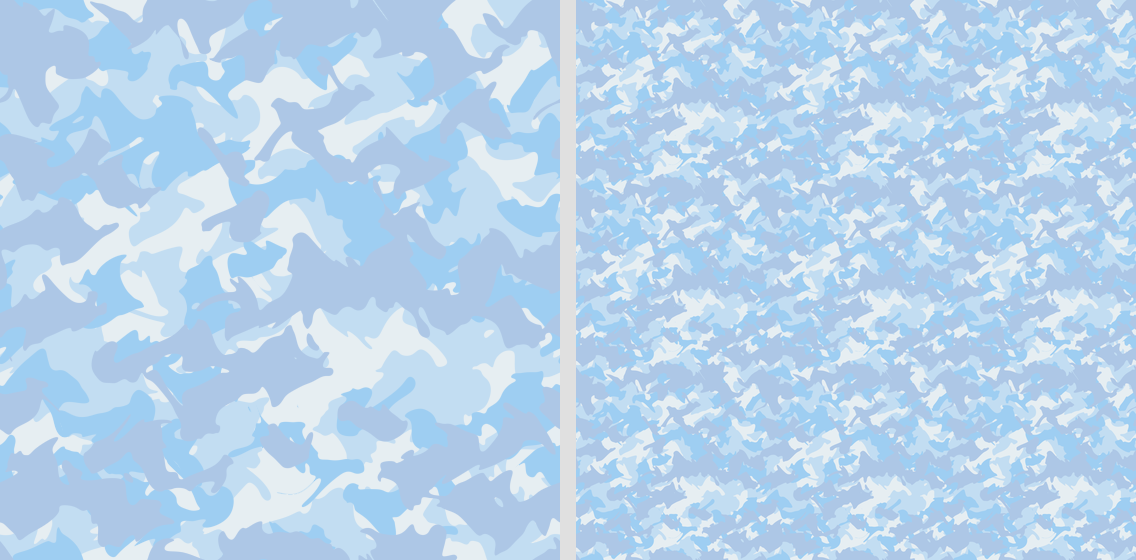
Left: one tile. Right: repeated 3 by 3.
This pattern is drawn by a three.js fragment shader. Its source:

```glsl
// Seamless pale blue camouflage: three layers of wavy, rounded blobs over an off-white ground.
varying vec2 vUv;

const float TAU = 6.2831853;
const vec2 CELLS = vec2(10.0, 16.0);   // blob cells across and up
const float EDGE = 0.0013;             // half width of a smoothed edge

const vec3 OFF_WHITE = vec3(0.902, 0.933, 0.949);
const vec3 LIGHT_BLUE = vec3(0.760, 0.867, 0.950);
const vec3 SKY_BLUE = vec3(0.620, 0.808, 0.950);
const vec3 PERIWINKLE = vec3(0.678, 0.780, 0.902);

// Three random values for a cell of one layer
vec3 hash3(vec2 cell, float seed) {
  vec3 h = fract(vec3(cell.xyx + seed * 7.31) * vec3(0.1031, 0.1030, 0.0973));
  h += dot(h, h.yxz + 33.33);
  return fract((h.xxy + h.yzz) * h.zyx);
}

// Layered sine warp with whole frequencies, so it wraps
vec2 wobble(vec2 p, float seed) {
  for (int i = 0; i < 3; i++) {
    float n = float(i);
    float freq = 6.0 + 7.0 * n + n * (n - 1.0);
    vec2 drift = 1.3 * sin(TAU * (vec2(3.0, 4.0) + n) * p + seed * (n + 2.0));
    vec2 phase = TAU * (freq * p.yx + vec2(2.0, -3.0) * p) + drift;
    p += 0.14 / freq * sin(phase + seed * vec2(1.7, 4.1));
  }
  return p;
}

// Soft cellular noise: weight of the filled cells around p, from 0 to 1
float blobField(vec2 p, float share, vec2 rankStep, float seed) {
  vec2 g = wobble(p, seed) * CELLS + seed * 0.37;
  vec2 base = floor(g);
  float filled = 0.0;
  float total = 0.0;
  for (int y = -1; y <= 1; y++) {
    for (int x = -1; x <= 1; x++) {
      vec2 corner = base + vec2(float(x), float(y));
      vec2 cell = mod(corner, CELLS);
      vec3 rnd = hash3(cell, seed);
      vec2 offset = corner + 0.15 + 0.7 * rnd.xy - g;
      float weight = exp(-5.0 * dot(offset, offset));
      // An even spread of ranks keeps the filled share steady
      float rank = fract(dot(cell, rankStep) + 0.5 * rnd.z + seed * 0.618);
      filled += weight * step(rank, share);
      total += weight;
    }
  }
  return filled / total;
}

// Coverage of one layer, with the edge width measured on the canvas
float blobMask(vec2 p, float share, vec2 rankStep, float seed) {
  float h = 0.0005;
  float f = blobField(p, share, rankStep, seed);
  float fx = blobField(p + vec2(h, 0.0), share, rankStep, seed);
  float fy = blobField(p + vec2(0.0, h), share, rankStep, seed);
  float slope = max(length(vec2(fx - f, fy - f)) / h, 0.001);
  float threshold = mix(0.5, share, 0.25);
  return smoothstep(-EDGE, EDGE, (f - threshold) / slope);
}

void main() {
  // Each share counts the part of the canvas its layer fills before others cover it
  vec3 color = OFF_WHITE;
  color = mix(color, LIGHT_BLUE, blobMask(vUv, 0.605, vec2(0.4, 0.3125), 1.0));
  color = mix(color, SKY_BLUE, blobMask(vUv, 0.355, vec2(0.7, 0.5625), 2.0));
  color = mix(color, PERIWINKLE, blobMask(vUv, 0.325, vec2(0.3, 0.5625), 3.0));
  gl_FragColor = vec4(color, 1.0);
}
```
